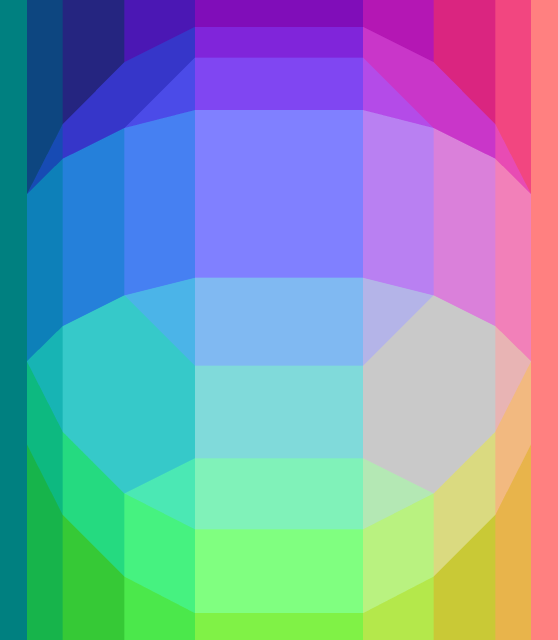
Give the GLSL for this texture map, as a WebGL 2 fragment shader.

```glsl
#version 300 es
precision highp float;
// A faceted, rounded block drawn as a normal map: mirrored columns are cut
// by bent edge lines into bands, and each facet is coloured by its unit
// normal, a small integer direction. Supersampling smooths the edges.
uniform vec2 u_resolution;
out vec4 fragColor;

// Distances of the column borders from the vertical axis.
const vec4 columns = vec4(0.1315, 0.2415, 0.338, 0.394);

// Heights, measured from the top, of each edge line at the column borders.
const vec4 edges[8] = vec4[8](
  vec4(0.042, 0.097, 0.194, 0.3035),
  vec4(0.090, 0.200, 0.248, 0.3035),
  vec4(0.172, 0.200, 0.248, 0.3035),
  vec4(0.434, 0.4615, 0.5095, 0.5645),
  vec4(0.5715, 0.4615, 0.5095, 0.5645),
  vec4(0.716, 0.771, 0.6745, 0.5645),
  vec4(0.827, 0.771, 0.6745, 0.5645),
  vec4(0.958, 0.901, 0.8045, 0.694));

// Vertical and forward slope of each band near the axis, top to bottom.
const vec2 innerSlopes[9] = vec2[9](
  vec2(-2, 1), vec2(-1, 1), vec2(-1, 2), vec2(0, 2), vec2(1, 2),
  vec2(1, 1), vec2(2, 1), vec2(2, 0), vec2(2, -1));

// Straight segments through the four border heights, flat at the middle.
float edgeHeight(vec4 heights, float side) {
  vec3 t = clamp((side - columns.xyz) / (columns.yzw - columns.xyz), 0.0, 1.0);
  return heights.x + dot(t, heights.yzw - heights.xyz);
}

vec3 facetColor(vec2 p) {
  float side = abs(p.x);
  vec3 normal = vec3(1.0, 0.0, 0.0);
  if (side < columns.w) {
    int band = 0;
    for (int i = 0; i < 8; i++) {
      if (p.y > edgeHeight(edges[i], side)) band++;
    }
    vec2 slope = innerSlopes[band];
    float outward = side < columns.x ? 0.0 : 1.0;
    // Outer columns have fewer facets, each with a unit slope.
    if (side > columns.y) {
      slope = band == 0 ? vec2(-1.0, 0.0) : sign(slope);
      if (side > columns.z) outward = 2.0;
    }
    normal = normalize(vec3(outward, slope));
  }
  normal.x *= sign(p.x);
  return normal * 0.5 + 0.5;
}

void main() {
  vec3 color = vec3(0.0);
  // Average a 3 by 3 grid inside the pixel.
  for (int i = 0; i < 9; i++) {
    vec2 jitter = (vec2(i % 3, i / 3) - 1.0) / 3.0;
    vec2 p = (gl_FragCoord.xy + jitter) / u_resolution.y;
    p.x -= 0.5 * u_resolution.x / u_resolution.y;
    p.y = 1.0 - p.y;
    color += facetColor(p) / 9.0;
  }
  fragColor = vec4(color, 1.0);
}
```
